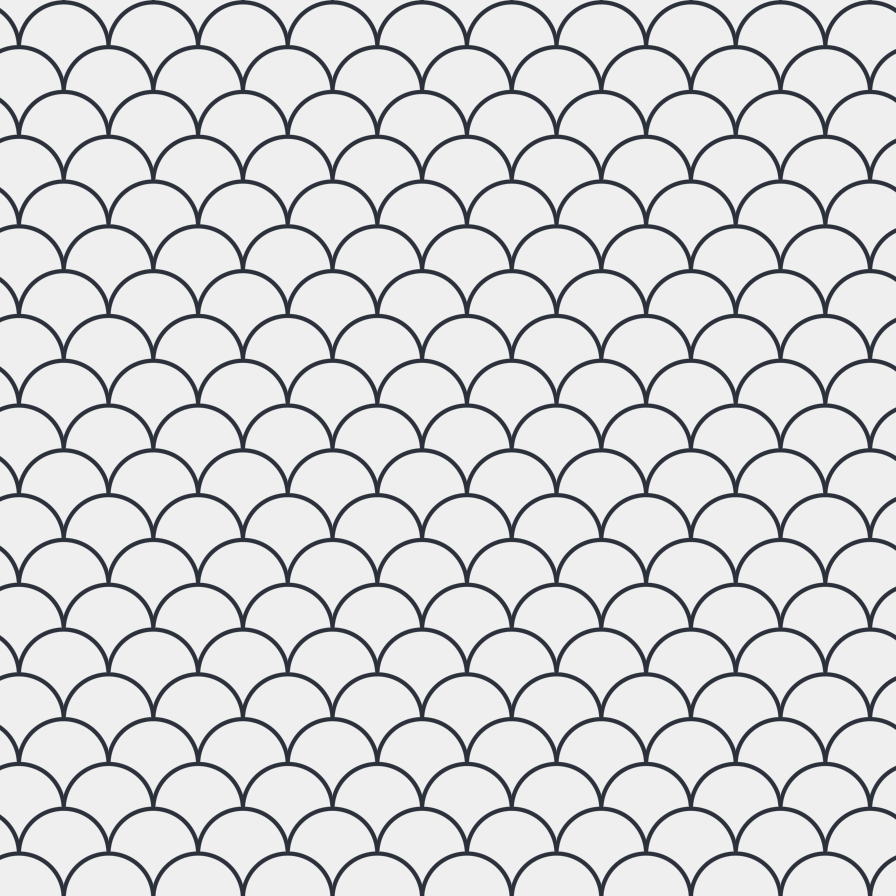
Give the GLSL for this pattern, as a WebGL 2 fragment shader.

```glsl
#version 300 es
precision highp float;
// Fish-scale pattern: ten scales across and twenty staggered rows, outlined in slate on pale grey.
// Each strip between two rows shows the upper half circles of its own row, plus the
// crowns of the row below; the stroke is the distance to the nearer of those circles.

uniform vec2 u_resolution;
out vec4 outColor;

// Distance to the circle outlines of one row; odd and even rows are half a scale apart.
float rowOutline(vec2 p, float row) {
    float x = fract(p.x - 0.5 * row) - 0.5;
    float y = p.y - 0.5 * row;
    return abs(length(vec2(x, y)) - 0.5);
}

void main() {
    // One unit is one scale width; the offset sets the phase of the rows.
    vec2 p = gl_FragCoord.xy / u_resolution * 10.0 + vec2(-0.711, 0.026);
    float pixel = 10.0 / min(u_resolution.x, u_resolution.y);

    // Own row and the row in front of it.
    float row = floor(p.y * 2.0);
    float outline = 1.0;
    for (int i = 0; i < 2; i++) {
        outline = min(outline, rowOutline(p, row - float(i)));
    }

    // Smooth stroke over the flat fill.
    float ink = 1.0 - smoothstep(-0.75, 0.75, (outline - 0.0235) / pixel);
    vec3 paleGrey = vec3(0.937);
    vec3 slate = vec3(0.17, 0.19, 0.23);
    outColor = vec4(mix(paleGrey, slate, ink), 1.0);
}
```
